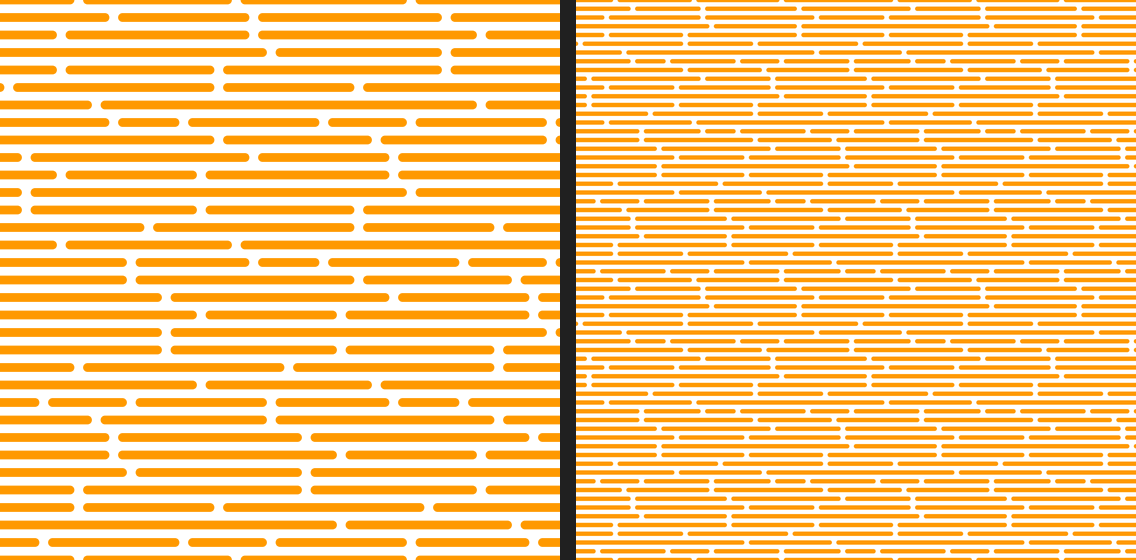
Left, the tile; right, the same tile 2 across and 2 down.
Reproduce this pattern procedurally as a WebGL 1 fragment shader.

```glsl
precision highp float;
// Seamless rows of horizontal round-capped orange dashes with scattered gaps on white.

uniform vec2 u_resolution;

const vec3 PAPER = vec3(1.0);
const vec3 INK = vec3(1.0, 0.6, 0.0);
const float CELLS = 32.0;        // rows and columns across the canvas
const float BAND = 8.0;          // distinct rows before the set repeats, shifted sideways
const float HALF_STROKE = 0.25;  // dash half width, in cells
const float HALF_GAP = 0.5;      // from gap centre to the centre of a cap, in cells
const float JITTER = 0.6;        // share of its slot that a gap may wander
const int MAX_GAPS = 5;
const float SEED = 3.0;

float hash(vec2 p) {
  return fract(sin(dot(p, vec2(127.1, 311.7)) + SEED) * 43758.5453);
}

// One busy row per band, two sparse rows, and three gaps in the others.
float gapCount(float row) {
  if (row == 1.0) return 5.0;
  return mod(row, 3.0) == 2.0 ? 2.0 : 3.0;
}

// Wrapped horizontal distance to the nearest gap centre in a row.
float gapDistance(float x, float row) {
  float count = gapCount(row);
  float slot = CELLS / count;
  float start = CELLS * hash(vec2(row, 17.0));
  float nearest = CELLS;
  for (int i = 0; i < MAX_GAPS; i++) {
    float k = float(i);
    if (k >= count) break;
    float wander = JITTER * hash(vec2(row, k));
    float centre = floor(start + (k + wander) * slot) + 0.5;
    float offset = mod(x - centre + 0.5 * CELLS, CELLS) - 0.5 * CELLS;
    nearest = min(nearest, abs(offset));
  }
  return nearest;
}

// Signed distance to the dashes, in cells.
float dashDistance(vec2 p) {
  float row = floor(p.y + 0.5);
  float band = floor(row / BAND);
  float gap = gapDistance(p.x + BAND * band, row - BAND * band);
  return length(vec2(max(HALF_GAP - gap, 0.0), p.y - row)) - HALF_STROKE;
}

void main() {
  vec2 p = gl_FragCoord.xy / u_resolution * CELLS;
  float pixel = CELLS / min(u_resolution.x, u_resolution.y);
  float ink = clamp(0.5 - dashDistance(p) / pixel, 0.0, 1.0);
  gl_FragColor = vec4(mix(PAPER, INK, ink), 1.0);
}
```
